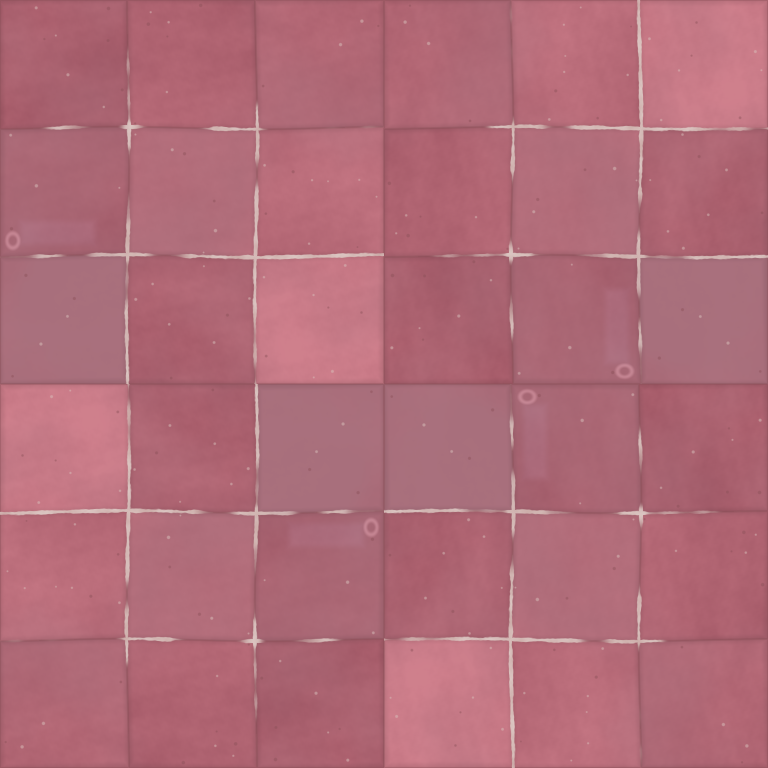
Write a Shadertoy shader that draws this texture.

```glsl
// Hand-glazed rose tiles, six by six, with worn pale grout.
// One block of 3 x 3 tiles is turned by quarter turns into four quadrants;
// layered sines cloud the glaze and fray the grout, cells scatter the chips.

#define TILES 3.0            // tiles along one block
#define GROUT 0.019          // half width of the grout, in tiles
#define WOBBLE 0.010         // waviness of the joints, in tiles
#define CLOUD 0.19           // strength of the glaze clouds
#define CHIP_CELLS 8.0       // chip cells along one tile
#define DARK_ROSE vec3(0.625, 0.335, 0.390)
#define PALE_ROSE vec3(0.795, 0.485, 0.535)
#define MAUVE vec3(0.655, 0.440, 0.490)
#define GROUT_COLOR vec3(0.850, 0.760, 0.740)
#define SEAM_COLOR vec3(0.540, 0.310, 0.340)

// Lightness and mauve share of each tile, rows from the bottom up
const float TONE[9] = float[9](0.45, 0.28, 0.96, 0.22, 0.62, 0.64, 0.18, 0.40, 0.50);
const float GRAY[9] = float[9](0.88, 0.20, 0.00, 0.42, 0.30, 0.03, 0.18, 0.05, 0.22);

float hash(vec2 p) {
    return fract(sin(dot(p, vec2(127.1, 311.7))) * 43758.5);
}

// Layered, warped sines, roughly -1 to 1
float waves(vec2 p) {
    float sum = 0.0, amp = 0.5;
    for (int i = 0; i < 5; i++) {
        p = mat2(0.8, 0.6, -0.6, 0.8) * p * 1.75 + 2.3;
        sum += amp * sin(p.x + 1.4 * sin(p.y));
        amp *= 0.6;
    }
    return sum;
}

// Quarter turns that carry each quadrant onto the same block
vec2 blockCoord(vec2 uv) {
    vec2 quadrant = floor(uv * 2.0);
    vec2 p = fract(uv * 2.0) - 0.5;
    if (quadrant.y > 0.5) p = quadrant.x > 0.5 ? vec2(p.y, -p.x) : p;
    else p = quadrant.x > 0.5 ? vec2(-p.y, p.x) : -p;
    return (p + 0.5) * TILES;
}

// Broken grout along the two inner joints of a block
float groutLine(float across, float along, float seed, float aa) {
    float joint = clamp(floor(across + 0.5), 1.0, TILES - 1.0);
    float dist = abs(across - joint);
    float crossing = exp(-7.0 * min(abs(along - 1.0), abs(along - 2.0)));
    float ends = smoothstep(0.6, 0.0, min(along, TILES - along));
    float wear = waves(vec2(along * 1.3, joint * 5.7 + seed));
    float fill = smoothstep(-0.3, 0.2, wear + 0.15 + 0.6 * crossing - 0.5 * ends);
    float fray = 0.7 + 0.35 * waves(vec2(along * 11.0, across * 16.0 + seed));
    float width = GROUT * fray * (0.4 + 0.6 * fill);
    return fill * (1.0 - smoothstep(width - aa, width + aa, dist));
}

// Tiny round chips: x is pale, y is dark
vec2 chips(vec2 p, float aa) {
    vec2 cell = floor(p * CHIP_CELLS), mark = vec2(0.0);
    vec2 center = 0.2 + 0.6 * vec2(hash(cell + 3.1), hash(cell + 8.7));
    float dist = length(fract(p * CHIP_CELLS) - center);
    float radius = mix(0.05, 0.11, hash(cell + 5.3));
    float dotMask = 1.0 - smoothstep(radius - aa * CHIP_CELLS, radius + aa * CHIP_CELLS, dist);
    float kind = hash(cell);
    return dotMask * vec2(step(0.95, kind), step(kind, 0.05));
}

void mainImage(out vec4 fragColor, in vec2 fragCoord) {
    vec2 uv = fragCoord / iResolution.xy;
    float aa = TILES * 1.6 / iResolution.y;
    vec2 block = blockCoord(uv);

    // Slightly uneven joints, and the tile they enclose
    vec2 bent = block + WOBBLE * sin(block.yx * vec2(2.3, 2.9) + vec2(0.4, 2.0));
    vec2 tile = clamp(floor(bent), 0.0, TILES - 1.0);
    vec2 local = bent - tile;
    int id = int(tile.x + TILES * tile.y);

    // Glaze: soft clouds, flat streaks, mauve patches and fine grain
    vec2 glaze = local + tile * 7.3;
    float tone = TONE[id] + CLOUD * waves(glaze * vec2(1.1, 1.7));
    tone += 0.07 * waves(glaze * vec2(2.0, 6.0) + 4.0);
    tone += 0.05 * waves(glaze * 21.0);
    float gray = GRAY[id] + 0.22 * waves(glaze * 1.3 + 9.0);
    vec3 color = mix(DARK_ROSE, PALE_ROSE, clamp(tone, -0.1, 1.1));
    color = mix(color, MAUVE, clamp(gray, 0.0, 0.9));

    // Rounded tile rims
    vec2 rim = min(local, 1.0 - local);
    color *= 1.0 - 0.07 * smoothstep(0.05, 0.0, min(rim.x, rim.y));

    // Chips, a small gloss ring and the sheen beside it
    vec2 chip = chips(block, aa);
    color = mix(color, GROUT_COLOR, 0.5 * chip.x);
    color = mix(color, SEAM_COLOR, 0.45 * chip.y);
    float ring = abs(length((block - vec2(0.10, 1.12)) * vec2(1.0, 0.8)) - 0.045);
    color += 0.11 * smoothstep(0.025, 0.0, ring);
    vec2 sheen = abs(block - vec2(0.45, 1.18)) - vec2(0.25, 0.05);
    color += vec3(0.02, 0.03, 0.04) * smoothstep(0.08, 0.0, max(sheen.x, sheen.y));

    // Hairline at every joint, including the tight seams between blocks
    vec2 edge = min(min(block, TILES - block), min(abs(bent - 1.0), abs(bent - 2.0)));
    float hairline = 1.0 - smoothstep(0.0, 0.008 + aa, min(edge.x, edge.y));
    color = mix(color, SEAM_COLOR, 0.5 * hairline);

    // Grout, with a faint change of tint
    float grout = max(groutLine(bent.x, block.y, 1.7, aa), groutLine(bent.y, block.x, 6.2, aa));
    vec3 groutTint = GROUT_COLOR + vec3(0.03, 0.05, 0.05) * waves(block * 9.0);
    fragColor = vec4(mix(color, groutTint, 0.92 * grout), 1.0);
}
```
